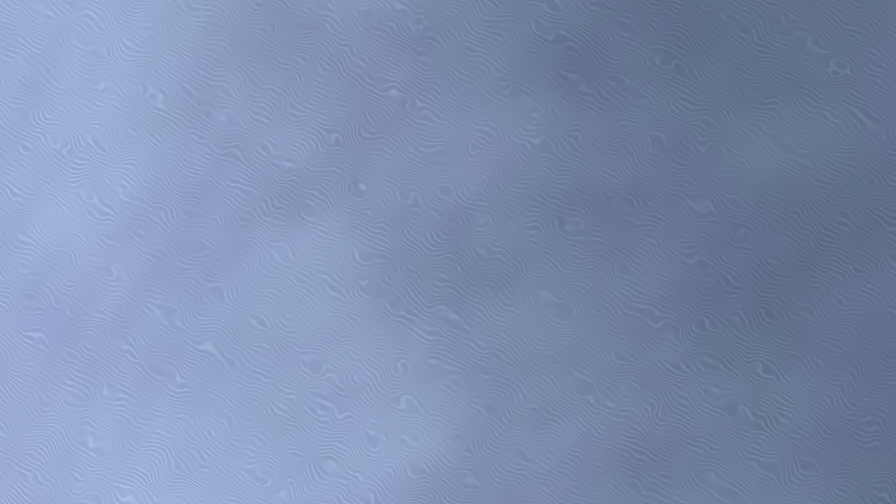
Reproduce this texture procedurally as a Shadertoy shader.

```glsl
// Frosted blue surface: a broad light-to-dark gradient with soft diagonal clouds,
// embossed with fine curved ripples. The ripples are a sine wave whose phase is
// bent by noise, broken into short strokes and averaged over sub-samples.

float hash(vec2 p) {
    return fract(sin(dot(p, vec2(127.1, 311.7))) * 43758.5453);
}

float noise(vec2 p) {
    vec2 i = floor(p), f = fract(p);
    f = f * f * f * (f * (f * 6.0 - 15.0) + 10.0);
    return mix(mix(hash(i), hash(i + vec2(1, 0)), f.x),
               mix(hash(i + vec2(0, 1)), hash(i + vec2(1, 1)), f.x), f.y);
}

float fbm(vec2 p) {
    float sum = 0.0, amp = 0.5;
    for (int i = 0; i < 4; i++) {
        sum += amp * noise(p);
        p = mat2(1.6, 1.2, -1.2, 1.6) * p + 7.3;
        amp *= 0.5;
    }
    return sum / 0.9375;
}

// Signed relief of the short curved strokes, with narrow bright crests
float ripples(vec2 p) {
    vec2 turned = mat2(0.8, 0.6, -0.6, 0.8) * p;
    float bend = 22.0 * noise(turned * 21.0) + 6.0 * noise(p * 46.0 + 19.0);
    float wave = sin(dot(p, vec2(340.0, 560.0)) + bend);
    float crest = pow(0.5 + 0.5 * wave, 3.0) - 0.31;
    float strokes = smoothstep(0.25, 0.8, noise(turned * 60.0 + 5.0));
    return crest * (0.2 + 0.8 * strokes);
}

void mainImage(out vec4 fragColor, in vec2 fragCoord) {
    vec2 uv = fragCoord / iResolution.xy;
    vec2 p = fragCoord / iResolution.y;

    // Clouds, slightly stretched along the rising diagonal
    vec2 q = vec2(dot(p, vec2(0.8, 0.6)) * 0.9, dot(p, vec2(-0.6, 0.8)) * 1.15);
    float cloud = fbm(q * 4.6 + 3.0) - 0.5;
    float tint = fbm(q * 4.0 + 31.0) - 0.5;

    // Light falls off from the lower left to the upper right
    float shade = uv.x + 0.2 * (uv.y - 0.5) - 0.16 * cloud;
    float light = 1.0 - smoothstep(0.0, 0.98, shade);
    vec3 col = mix(vec3(0.383, 0.443, 0.552), vec3(0.608, 0.682, 0.836), light);
    col += cloud * vec3(0.045, 0.06, 0.055);
    col += tint * vec3(-0.01, 0.028, -0.008);

    // Faint steep bands that gather the ripples on the bright side
    float band = sin(dot(p, vec2(0.87, -0.5)) * 60.0 + 5.0 * noise(p * 3.0));
    float bandShare = 1.0 - smoothstep(0.1, 0.5, uv.x);
    col += 0.004 * band * bandShare;

    // Smoothed ripples
    float relief = 0.0;
    for (int i = 0; i < 9; i++) {
        vec2 offset = (vec2(i % 3, i / 3) - 1.0) / 3.0;
        relief += ripples((fragCoord + offset) / iResolution.y) / 9.0;
    }
    float strength = 0.055 + 0.02 * light + 0.02 * band * bandShare;
    strength *= 0.7 + 0.6 * noise(p * 6.0 + 11.0);
    col += relief * strength * vec3(0.95, 1.0, 1.0);

    // Fine grain
    col += 0.006 * (noise(p * 280.0) - 0.5);

    fragColor = vec4(col, 1.0);
}
```
